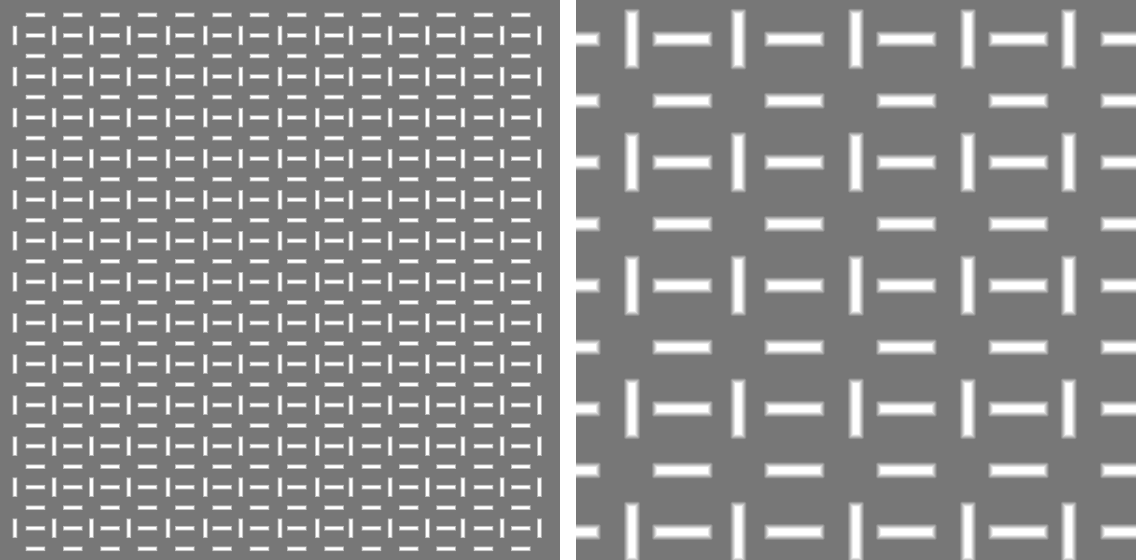
Left: the whole. Right: its middle third, enlarged.
Write a WebGL 1 fragment shader that draws this pattern.

```glsl
precision highp float;
// White dashes on grey: stacked rows of bars with upright bars between them.

uniform vec2 u_resolution;

const float UNITS = 300.0;                  // canvas side in layout units
const vec3 GROUND = vec3(0.467);
const vec3 INK = vec3(1.0);
const vec2 BAR_HALF = vec2(5.0, 1.0);       // half length, half thickness
const float SOFTNESS = 0.5;                 // half width of the edge ramp

const vec2 FLAT_FIRST = vec2(19.0, 6.0);    // centre of the lower left flat bar
const vec2 FLAT_PITCH = vec2(20.0, 11.0);
const vec2 FLAT_COUNT = vec2(14.0, 27.0);

const vec2 UPRIGHT_FIRST = vec2(9.0, 17.0); // centre of the lower left upright
const vec2 UPRIGHT_PITCH = vec2(20.0, 22.0);
const vec2 UPRIGHT_COUNT = vec2(15.0, 13.0);
const float COLUMN_SHIFT = 1.0;             // sideways slip of uneven columns

// Index of the nearest grid cell, kept inside the finite grid
vec2 nearestCell(vec2 p, vec2 first, vec2 pitch, vec2 count) {
  return clamp(floor((p - first) / pitch + 0.5), vec2(0.0), count - 1.0);
}

float boxDistance(vec2 p, vec2 halfSize) {
  vec2 d = abs(p) - halfSize;
  return length(max(d, 0.0)) + min(max(d.x, d.y), 0.0);
}

// Some upright columns slip left or right of the even spacing
float columnSlip(float column) {
  float fromRightGroup = abs(column - 6.0);
  float right = step(0.5, fromRightGroup) * step(fromRightGroup, 2.5);
  float everyThird = step(mod(column + 0.5, 3.0), 1.0);
  float left = everyThird * step(4.0, abs(column - 4.5));
  return COLUMN_SHIFT * (right - left);
}

float flatBars(vec2 p) {
  vec2 cell = nearestCell(p, FLAT_FIRST, FLAT_PITCH, FLAT_COUNT);
  return boxDistance(p - FLAT_FIRST - cell * FLAT_PITCH, BAR_HALF);
}

float uprightBars(vec2 p) {
  vec2 cell = nearestCell(p, UPRIGHT_FIRST, UPRIGHT_PITCH, UPRIGHT_COUNT);
  vec2 centre = UPRIGHT_FIRST + cell * UPRIGHT_PITCH;
  centre.x += columnSlip(cell.x);
  return boxDistance(p - centre, BAR_HALF.yx);
}

void main() {
  vec2 p = gl_FragCoord.xy / u_resolution * UNITS;
  float pixel = UNITS / min(u_resolution.x, u_resolution.y);
  float ramp = max(SOFTNESS, 0.5 * pixel);

  float distanceToBar = min(flatBars(p), uprightBars(p));
  float coverage = clamp(0.5 - 0.5 * distanceToBar / ramp, 0.0, 1.0);
  gl_FragColor = vec4(mix(GROUND, INK, coverage), 1.0);
}
```
